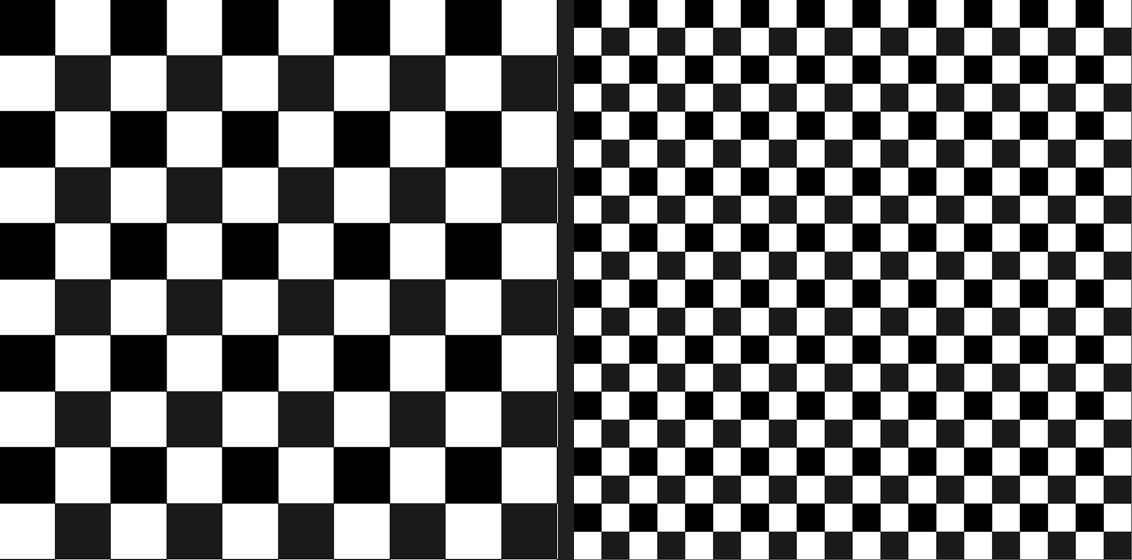
Left, the tile; right, the same tile 2 across and 2 down.
Reproduce this pattern procedurally as a WebGL 1 fragment shader.

```glsl
precision highp float;
// Checkerboard of white squares with alternating rows of black and thinly outlined charcoal squares.

uniform vec2 u_resolution;

#define CELLS 10.0                  // squares across and down (even, so it tiles)
#define SHIFT vec2(0.015, -0.012)   // grid offset, in squares
#define BLACK_GROW 0.006            // how far black squares overlap white ones
#define EDGE_SOFT 0.030             // edge blur width, in squares
#define OUTLINE 0.018               // dark rim inside charcoal squares
#define CHARCOAL vec3(0.102)
#define BLACK vec3(0.0)
#define WHITE vec3(1.0)

// Signed distance to a unit square that repeats every two cells.
float repeatedSquare(vec2 p, vec2 center) {
  vec2 q = abs(mod(p - center + 1.0, 2.0) - 1.0) - 0.5;
  return max(q.x, q.y);
}

// Soft coverage of the inside of a shape.
float coverage(float dist, float blur) {
  return 1.0 - smoothstep(-0.5 * blur, 0.5 * blur, dist);
}

void main() {
  vec2 grid = gl_FragCoord.xy / u_resolution * CELLS + SHIFT;
  float pixel = CELLS / min(u_resolution.x, u_resolution.y);
  float blur = max(EDGE_SOFT, pixel);

  float charcoalDist = repeatedSquare(grid, vec2(1.5, 0.5));
  float blackDist = repeatedSquare(grid, vec2(0.5, 1.5)) - BLACK_GROW;

  // Charcoal squares darken to a thin rim
  vec3 charcoal = mix(BLACK, CHARCOAL, coverage(charcoalDist + OUTLINE, blur));

  vec3 color = mix(WHITE, charcoal, coverage(charcoalDist, blur));
  color = mix(color, BLACK, coverage(blackDist, blur));
  gl_FragColor = vec4(color, 1.0);
}
```
